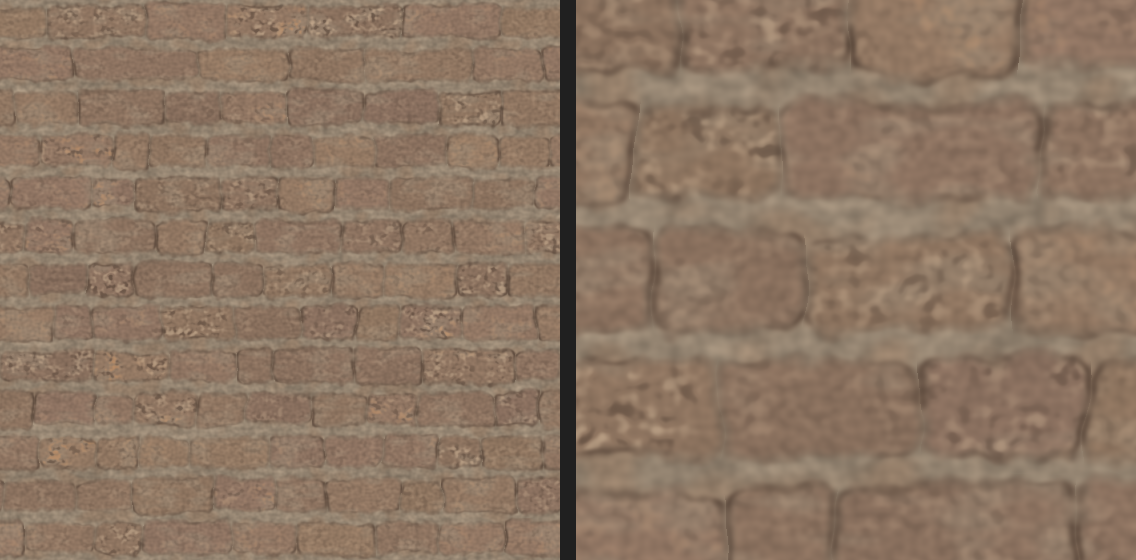
Left, the full canvas; right, a detail of the centre.
Give the GLSL for this texture, as a WebGL 2 fragment shader.

```glsl
#version 300 es
precision highp float;
// Old weathered brick wall: thirteen courses of uneven bricks in wide mortar.
// Jittered joints give each brick a rounded-box distance, bent by wrapping
// gradient noise; per-brick hashes choose the tint, dust and amount of wear.

#define ROWS 13.0          // courses up the canvas
#define JOINT_JITTER 0.50  // unevenness of brick lengths
#define HALF_HEIGHT 0.36   // brick half height, in courses
#define SIDE_GAP 0.018     // half width of upright joints, in courses
#define CORNER 0.15        // corner radius, in courses
#define ROUGHNESS 0.10     // raggedness of the brick outline
#define WARP 0.008         // waviness of the courses, in canvas units
#define SOFTNESS 0.075     // edge blend, in courses
#define WORN_SHARE 0.45    // share of heavily worn bricks
#define LINE_WIDTH 0.042   // width of dark cracks, in courses
#define GRAIN 0.10         // strength of fine surface grain
#define DUST 0.45          // how far mortar dust veils the bricks

uniform vec2 u_resolution;
out vec4 outColor;

const vec3 BRICK_ROSE = vec3(0.550, 0.446, 0.380);
const vec3 BRICK_TAN = vec3(0.572, 0.470, 0.383);
const vec3 MORTAR = vec3(0.580, 0.517, 0.443);
const vec3 CRACK = vec3(0.350, 0.275, 0.225);
const vec3 CHALK = vec3(0.700, 0.605, 0.505);
const vec3 OCHRE = vec3(0.700, 0.520, 0.370);

// Two random values in 0..1 from an integer lattice point
vec2 hash2(vec2 cell) {
  uvec2 v = uvec2(ivec2(cell) + 4096) * 1664525u + 1013904223u;
  v.x += v.y * 1664525u;
  v.y += v.x * 1664525u;
  v ^= v >> 16u;
  v.x += v.y * 1664525u;
  v.y += v.x * 1664525u;
  v ^= v >> 16u;
  return vec2(v & 65535u) / 65535.0;
}

float cornerSlope(vec2 cell, vec2 offset, vec2 period) {
  float angle = 6.28318 * hash2(mod(cell, period) + period).x;
  return dot(vec2(cos(angle), sin(angle)), offset);
}

// Gradient noise, about -0.7..0.7, that wraps across the canvas
float noise(vec2 uv, vec2 period) {
  vec2 p = uv * period;
  vec2 c = floor(p), f = p - c;
  vec2 w = f * f * f * (f * (f * 6.0 - 15.0) + 10.0);
  vec2 e = vec2(1.0, 0.0);
  float low = mix(cornerSlope(c, f, period), cornerSlope(c + e, f - e, period), w.x);
  float high = mix(cornerSlope(c + e.yx, f - e.yx, period),
                   cornerSlope(c + 1.0, f - 1.0, period), w.x);
  return mix(low, high, w.y);
}

// Position of an upright joint, in brick counts along its course
float joint(float index, float row, float count) {
  return index + JOINT_JITTER * (hash2(vec2(mod(index, count), row + 50.0)).x - 0.5);
}

float roundedBox(vec2 p, vec2 halfSize) {
  vec2 d = abs(p) - halfSize + CORNER;
  return length(max(d, 0.0)) + min(max(d.x, d.y), 0.0) - CORNER;
}

void main() {
  vec2 uv = gl_FragCoord.xy / u_resolution;

  // Noise layers shared by bricks and mortar
  float broad = noise(uv, vec2(9.0, 11.0));
  float patchy = noise(uv, vec2(24.0, 31.0));
  float ragged = noise(uv, vec2(47.0, 53.0));
  float mottle = noise(uv, vec2(73.0, 89.0));
  float fine = noise(uv, vec2(139.0, 157.0));
  float streak = noise(uv, vec2(21.0, 97.0));

  // Wavy courses, with longer bricks in the upper two
  vec2 wave = vec2(noise(uv, vec2(17.0, 19.0)), noise(uv, vec2(12.0, 15.0)));
  vec2 kink = vec2(noise(uv, vec2(41.0, 43.0)), ragged);
  vec2 wall = uv + WARP * (wave + 0.45 * kink);
  float y = wall.y * ROWS;
  float row = mod(floor(y), ROWS);
  vec2 rowSeed = hash2(vec2(row, 7.0));
  float count = row >= ROWS - 2.0 ? 6.0 : 8.0 + floor(rowSeed.x * 2.99);

  // Find the brick between its two joints
  float s = wall.x * count + rowSeed.y;
  float index = floor(s);
  index += step(joint(index + 1.0, row, count), s) - step(s, joint(index, row, count));
  float left = joint(index, row, count), right = joint(index + 1.0, row, count);
  float scale = ROWS / count;
  vec2 brickCell = vec2(mod(index, count), row);
  vec2 seed = hash2(brickCell), tint = hash2(brickCell + 100.0);

  // Rough outline, each brick a little tilted and off its course line
  vec2 local = vec2((s - 0.5 * (left + right)) * scale, fract(y) - 0.5);
  local.y += 0.05 * (tint.x - 0.5) + 0.06 * (tint.y - 0.5) * local.x;
  vec2 halfSize = vec2(0.5 * (right - left) * scale - SIDE_GAP,
                       HALF_HEIGHT + 0.08 * (seed.x - 0.5));
  float dist = roundedBox(local, halfSize);
  float level = smoothstep(-0.2, 0.1, abs(local.y) - halfSize.y);
  dist += ROUGHNESS * level * (0.8 * patchy + 0.6 * mottle);
  float inside = 1.0 - smoothstep(-SOFTNESS, SOFTNESS, dist);

  // Brick face: tint, dust, then chalky or ochre flakes and pits
  vec3 face = mix(BRICK_ROSE, BRICK_TAN, tint.x) * (0.96 + 0.08 * tint.y);
  face = mix(face, MORTAR, DUST * smoothstep(-0.1, 0.6, patchy + broad + 0.5 * streak));
  float worn = smoothstep(1.0 - WORN_SHARE, 1.0, seed.y);
  float wear = (0.22 + 0.78 * worn) * smoothstep(-0.5, 0.25, patchy + 0.5 * ragged);
  float flakes = smoothstep(-0.05, 0.5, 0.7 * mottle + 0.5 * fine + 0.5 * ragged);
  vec3 flakeColor = mix(CHALK, OCHRE, smoothstep(-0.1, 0.4, broad + tint.y - 0.6));
  face = mix(face, flakeColor, flakes * wear * 0.8);
  float pits = smoothstep(0.08, 0.5, -0.8 * mottle - 0.6 * fine + 0.4 * ragged);
  face = mix(face, CRACK, pits * wear * 0.55);

  // Mortar, with pale ridges and small dark crumbs
  vec3 mortar = MORTAR * (1.0 + 0.13 * streak + 0.09 * mottle);
  mortar = mix(mortar, BRICK_TAN, 0.6 * smoothstep(0.0, 0.5, patchy - 0.5 * broad));
  vec3 color = mix(mortar, face, inside);

  // Broken dark lines: strong in upright joints, faint along the beds
  float upright = smoothstep(-0.12, 0.0, abs(local.x) - halfSize.x)
                * (1.0 - smoothstep(-0.06, 0.08, abs(local.y) - halfSize.y));
  float line = exp(-pow(dist / LINE_WIDTH, 2.0));
  float broken = smoothstep(-0.2, 0.45, patchy + 0.7 * ragged + 0.5 * (seed.x - 0.5));
  float strength = mix(0.34 + 0.25 * worn, 0.75, upright);
  color = mix(color, CRACK, line * strength * mix(broken, 1.0, 0.25));

  // Surface grain and slow changes in tone
  color *= 1.0 + GRAIN * (fine + 0.6 * mottle) + 0.06 * broad + 0.03 * patchy;
  outColor = vec4(color, 1.0);
}
```
